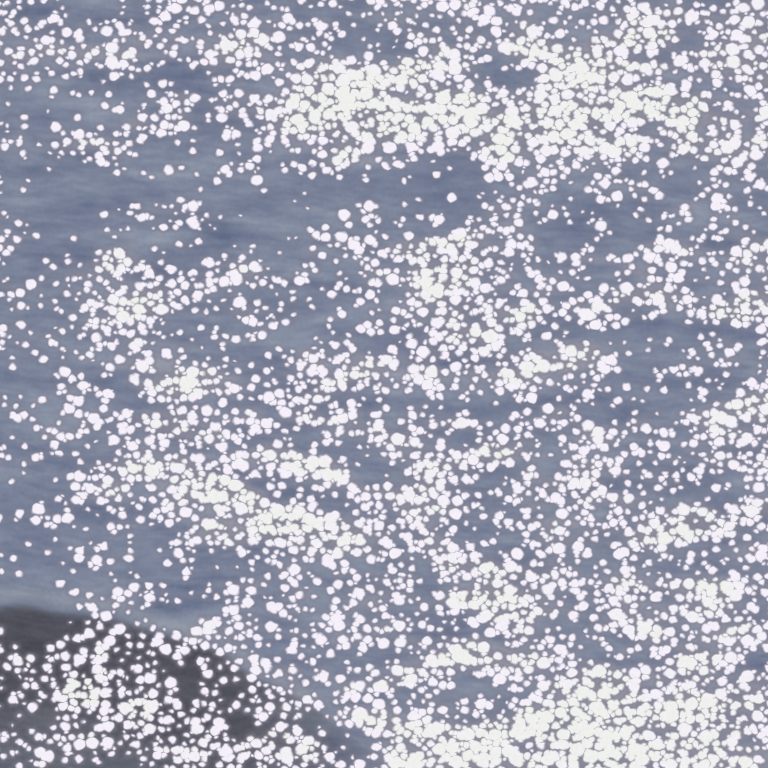
Write a three.js fragment shader that draws this texture.

```glsl
varying vec2 vUv;

vec2 hash2(vec2 p) {
  vec3 q = fract(p.xyx * vec3(0.1031, 0.1030, 0.0973));
  q += dot(q, q.yzx + 33.33);
  return fract((q.xx + q.yz) * q.zy);
}

float gradientNoise(vec2 p) {
  vec2 i = floor(p), f = fract(p);
  vec2 u = f * f * f * (f * (f * 6.0 - 15.0) + 10.0);
  vec2 e = vec2(0.0, 1.0);
  i += 200.0;
  float a = dot(hash2(i) * 2.0 - 1.0, f);
  float b = dot(hash2(i + e.yx) * 2.0 - 1.0, f - e.yx);
  float c = dot(hash2(i + e.xy) * 2.0 - 1.0, f - e.xy);
  float d = dot(hash2(i + e.yy) * 2.0 - 1.0, f - e.yy);
  return mix(mix(a, b, u.x), mix(c, d, u.x), u.y);
}

float patchAt(vec2 p, vec2 centre, vec2 size) {
  vec2 q = (p - centre) / size;
  return exp(-dot(q, q));
}

// Chance of a glint: broad sunlit patches broken up by wave-shaped noise
float glintDensity(vec2 p) {
  float d = 0.36 + 0.14 * p.x;
  d += 0.75 * gradientNoise(p * vec2(4.0, 10.0));
  d += 0.85 * gradientNoise(p * vec2(10.0, 24.0) + 17.0);
  d += 0.55 * gradientNoise(p * vec2(24.0, 52.0) + 41.0);
  d += 0.55 * patchAt(p, vec2(0.65, 0.86), vec2(0.3, 0.07));
  d += 0.50 * patchAt(p, vec2(0.75, 0.05), vec2(0.22, 0.09));
  d += 0.35 * patchAt(p, vec2(0.2, 0.5), vec2(0.1, 0.06));
  d += 0.35 * patchAt(p, vec2(0.33, 0.35), vec2(0.14, 0.07));
  d -= 0.40 * patchAt(p, vec2(0.25, 0.75), vec2(0.5, 0.05));
  d -= 0.30 * patchAt(p, vec2(0.95, 0.71), vec2(0.25, 0.03));
  d -= 0.40 * patchAt(p, vec2(0.06, 0.23), vec2(0.22, 0.09));
  d -= 0.22 * patchAt(p, vec2(0.0, 0.45), vec2(0.08, 0.2));
  return clamp(d, 0.03, 1.0);
}

// Distance to the nearest round glint in one jittered grid
float glintDistance(vec2 p, float count, float seed) {
  vec2 cell = floor(p * count);
  float nearest = 1.0;
  for (int y = -1; y <= 1; y++) {
    for (int x = -1; x <= 1; x++) {
      vec2 id = cell + vec2(float(x), float(y));
      vec2 jitter = hash2(id + seed);
      vec2 pick = hash2(id + seed + 71.0);
      vec2 centre = (id + 0.1 + 0.8 * jitter) / count;
      float density = glintDensity(centre);
      float radius = mix(0.22, 0.48, pick.y) * (0.75 + 0.35 * density) / count;
      float d = length((p - centre) * vec2(0.94, 1.06)) - radius;
      if (pick.x < density) nearest = min(nearest, d);
    }
  }
  return nearest;
}

vec3 waterColour(vec2 p, float density) {
  // Long ripples, finer and fainter at each octave
  vec2 q = p + vec2(0.0, 0.05 * p.x + 0.025 * gradientNoise(p * vec2(4.0, 6.0)));
  float ripple = 0.0, weight = 0.6;
  vec2 scale = vec2(6.0, 25.0);
  for (int i = 0; i < 4; i++) {
    ripple += weight * gradientNoise(q * scale + 9.0 * float(i));
    scale *= vec2(2.1, 1.9);
    weight *= 0.72;
  }
  float tone = clamp(0.48 + 0.75 * ripple, 0.0, 1.0);
  vec3 water = mix(vec3(0.36, 0.40, 0.51), vec3(0.61, 0.64, 0.70), tone);
  water = mix(water, vec3(0.61, 0.60, 0.64), 0.6 * smoothstep(0.25, 0.9, density));

  // Shaded trough below the nearest crest
  float depth = 0.212 - 0.8 * p.x * p.x - p.y + 0.02 * gradientNoise(p * vec2(9.0, 14.0));
  float fade = 1.0 - smoothstep(0.25, 0.56, p.x);
  float trough = smoothstep(-0.004, 0.012, depth) * fade;
  trough *= 1.0 - 0.35 * smoothstep(0.08, 0.22, depth);
  water = mix(water, vec3(0.30, 0.30, 0.33) + 0.10 * ripple, 0.9 * trough);
  float crest = exp(-pow((depth + 0.012) / 0.012, 2.0)) * fade;
  return mix(water, vec3(0.64, 0.66, 0.68), 0.4 * crest);
}

void main() {
  vec2 p = vUv;
  float density = glintDensity(p);
  vec3 colour = waterColour(p, density);

  // Three sizes of glint, merged with slightly uneven outlines
  vec2 wobble = vec2(gradientNoise(p * 110.0), gradientNoise(p * 110.0 + 53.0));
  vec2 q = p + 0.003 * wobble;
  float d = glintDistance(q, 53.0, 11.0);
  d = min(d, glintDistance(q + 0.007, 71.0, 137.0));
  d = min(d, glintDistance(q + 0.003, 96.0, 293.0));

  // Mauve rim, then the blown-out centre
  float rim = 1.0 - smoothstep(0.0, 0.006, d);
  colour = mix(colour, vec3(0.52, 0.50, 0.56), 0.45 * rim);
  vec3 glint = mix(vec3(0.96, 0.94, 0.98), vec3(0.94, 0.945, 0.935), smoothstep(0.5, 1.0, density));
  colour = mix(colour, glint, 1.0 - smoothstep(-0.0022, 0.0016, d));
  colour += 0.02 * gradientNoise(p * 190.0);

  gl_FragColor = vec4(colour, 1.0);
}
```
